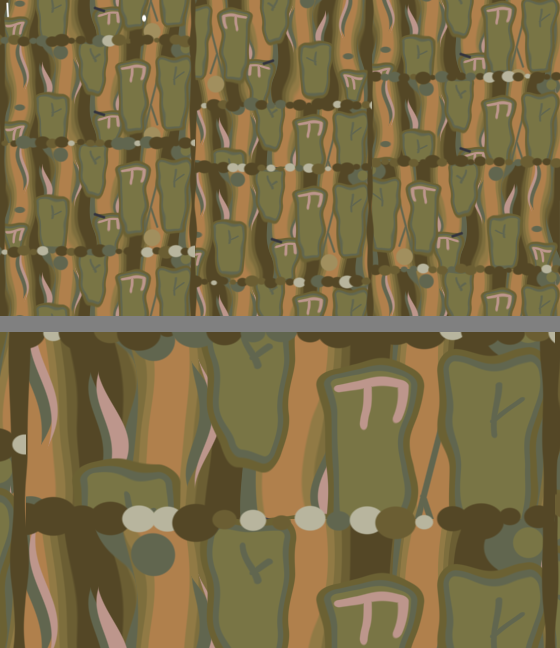
Top: the whole. Bottom: its middle third, enlarged.
Give the GLSL for this pattern, as a Shadertoy shader.

```glsl
// Camouflage bark: three columns of four staggered tiles, two of them mirrored.
// Posterized wavy bands form the wood; tapered plates, veins and knots lie on it,
// and hashed lichen scallops hide the seams. Units: canvas height = 4.32, y down.

const vec3 DARK = vec3(.33, .28, .15);
const vec3 OLIVE = vec3(.475, .46, .27);
const vec3 MOSS = vec3(.38, .40, .31);
const vec3 PINK = vec3(.74, .59, .55);
const vec3 LICHEN = vec3(.72, .71, .62);

float hash(vec2 p) {
    return fract(sin(dot(p, vec2(127.1, 311.7))) * 43758.5);
}

float gradientDot(vec2 cell, vec2 offset) {
    float angle = 6.2832 * hash(cell);
    return dot(vec2(cos(angle), sin(angle)), offset);
}

float gradientNoise(vec2 p) {
    vec2 i = floor(p), f = fract(p), u = f * f * (3. - 2. * f), e = vec2(1, 0);
    return mix(mix(gradientDot(i, f), gradientDot(i + e, f - e), u.x),
               mix(gradientDot(i + e.yx, f - e.yx), gradientDot(i + 1., f - 1.), u.x), u.y);
}

float segment(vec2 p, vec2 a, vec2 b) {
    vec2 d = b - a;
    return length(p - a - d * clamp(dot(p - a, d) / dot(d, d), 0., 1.));
}

float trapezoid(vec2 p, float topHalf, float bottomHalf, float halfHeight) {
    vec2 corner = vec2(bottomHalf, halfHeight);
    vec2 side = vec2(bottomHalf - topHalf, 2. * halfHeight);
    p.x = abs(p.x);
    vec2 ca = vec2(p.x - min(p.x, p.y < 0. ? topHalf : bottomHalf), abs(p.y) - halfHeight);
    vec2 cb = p - corner + side * clamp(dot(corner - p, side) / dot(side, side), 0., 1.);
    float s = cb.x < 0. && ca.y < 0. ? -1. : 1.;
    return s * sqrt(min(dot(ca, ca), dot(cb, cb)));
}

void paint(inout vec3 col, vec3 ink, float d, float px) {
    col = mix(col, ink, smoothstep(px, -px, d));
}

vec3 barkTile(vec2 p, float px) {
    // Vertical bands, stepped from dark groove to orange ridge
    float grain = gradientNoise(p * vec2(2.5, 1.8) + 7.);
    float w = p.x + .12 * grain + .035 * sin(5. * p.y + 3. * p.x);
    float phase = (w - .25) / .62;
    float ridge = .5 + .5 * cos(6.2832 * phase) + .22 * gradientNoise(p * vec2(7., 1.5));
    vec3 steps[4] = vec3[4](vec3(.42, .37, .20), vec3(.49, .43, .24),
                            vec3(.57, .48, .27), vec3(.69, .50, .30));
    vec3 col = DARK;
    for (int i = 0; i < 4; i++)
        paint(col, steps[i], .24 + .18 * float(i) - ridge, px * 5.);
    paint(col, MOSS, abs(fract(phase) - .71) * .62 - .03 - .09 * grain, px);

    // Branches, knots and a pale spot
    float branch = min(segment(p, vec2(2.16, .5), vec2(1.98, 1.2)),
                       segment(p, vec2(2.06, .88), vec2(2.15, 1.15)));
    paint(col, MOSS, branch - .014, px);
    paint(col, MOSS, length(p - vec2(.83, .17)) - .11 - .05 * grain, px);
    paint(col, MOSS, length((p - vec2(.27, .92)) * vec2(.7, 1.2)) - .05, px);
    paint(col, vec3(.63, .56, .37), length(p - vec2(2.08, 1.3)) - .115, px);
    paint(col, MOSS, length((p - vec2(2.5, .13)) * vec2(.8, 1.)) - .13, px);
    paint(col, OLIVE, length(p - vec2(2.54, .11)) - .07, px);

    // Veins: x, middle y, half length, half width
    vec4 veins[5] = vec4[5](vec4(.33, .32, .32, .022), vec4(.63, .6, .28, .04),
        vec4(1.07, .55, .28, .02), vec4(1.66, .74, .27, .045), vec4(2.55, .5, .3, .025));
    for (int i = 0; i < 5; i++) {
        vec4 v = veins[i];
        float t = (p.y - v.y) / v.z;
        float x = p.x - v.x - .05 * sin(2.6 * t + float(i));
        paint(col, MOSS, abs(x + .035) - .045 * (1. - t * t), px);
        paint(col, PINK, abs(x) - v.w * (1. - t * t), px);
    }

    // Plates: x, top y, half width, height; the last three carry pink caps
    vec4 plates[6] = vec4[6](vec4(.71, .82, .16, .6), vec4(1.27, .1, .13, .56),
        vec4(2.38, .3, .17, .85), vec4(1.5, 1.04, .13, .45),
        vec4(1.82, .37, .145, .82), vec4(.2, 1.17, .10, .3));
    for (int i = 0; i < 6; i++) {
        vec4 s = plates[i];
        vec2 q = p - s.xy + .07 * vec2(gradientNoise(p * 4.), gradientNoise(p * 4. + 9.));
        float d = trapezoid(q - vec2(0, .5 * s.w), s.z, .45 * s.z, .5 * s.w) - .03;
        paint(col, vec3(.42, .38, .20), d - .06, px);
        paint(col, MOSS, d - .028, px);
        paint(col, OLIVE, d, px);
        float stem = segment(q, vec2(0, .03), vec2(.02, .36 * s.w));
        float fork = min(stem, segment(q, vec2(s.z * .65, .12), vec2(.01, .28 * s.w)));
        float cap = min(segment(q, vec2(-s.z, .03), vec2(s.z, .01)),
                        segment(q, vec2(0, .03), vec2(-.02, .16)));
        cap = min(cap, segment(q, vec2(s.z, .01), vec2(s.z * .9, .15)));
        if (i < 3) paint(col, MOSS, fork - .014, px);
        else paint(col, PINK, cap - .02, px);
    }
    paint(col, vec3(.20, .20, .24), segment(p, vec2(1.3, .98), vec2(1.42, 1.02)) - .018, px);
    return col;
}

void mainImage(out vec4 fragColor, in vec2 fragCoord) {
    float px = 4.32 / iResolution.y;
    vec2 p = vec2(fragCoord.x, iResolution.y - fragCoord.y) * px;

    // Staggered tile lookup
    int column = int(step(2.67, p.x) + step(5.08, p.x));
    vec4 seams = column == 0 ? vec4(-.87, .55, 1.95, 3.43)
               : column == 1 ? vec4(-.15, 1.43, 2.29, 3.85) : vec4(-.24, 1.05, 2.21, 3.68);
    int row = int(dot(step(seams, vec4(p.y)), vec4(1))) - 1;
    float tuck = column == 1 && row % 2 == 1 ? .12 : 0.;
    vec2 local = p - vec2(column == 0 ? 0. : column == 1 ? 2.42 : 5., seams[row] - tuck);
    if (row == 2 * (column - 1)) local.x = 2.61 - local.x;
    vec3 col = barkTile(local, px);

    // Dark ragged column edges
    float ragged = .035 + .03 * gradientNoise(p * vec2(1, 3));
    float edge = min(min(abs(p.x - .03), abs(p.x - 2.64)), abs(p.x - 5.06));
    paint(col, DARK, edge - ragged, px);

    // Scallops of bark and lichen along the seams
    for (int k = 0; k < 12; k++) {
        int seam = k / 3;
        float cell = floor(p.x / .13) + float(k % 3 - 1);
        vec2 id = vec2(cell, float(seam + 5 * column));
        float pick = hash(id + 3.7), radius = .03 + .06 * hash(id);
        vec2 center = vec2((cell + .5) * .13, seams[seam] + .03 * hash(id + 8.) - .01);
        vec3 ink = pick < .42 ? DARK : pick < .62 ? vec3(.42, .37, .20)
                 : pick < .82 ? MOSS : LICHEN;
        paint(col, ink, length((p - center) * vec2(.8, 1.)) - radius, px);
    }

    // Worn-through chips
    paint(col, vec3(1), length((p - vec2(1.97, .25)) * vec2(1.3, .8)) - .035, px);
    paint(col, vec3(1), segment(p, vec2(.1, .05), vec2(.11, .22)) - .012, px);
    paint(col, vec3(1), segment(p, vec2(7.69, 2.75), vec2(7.69, 3.55)) - .03, px);
    fragColor = vec4(col, 1);
}
```
